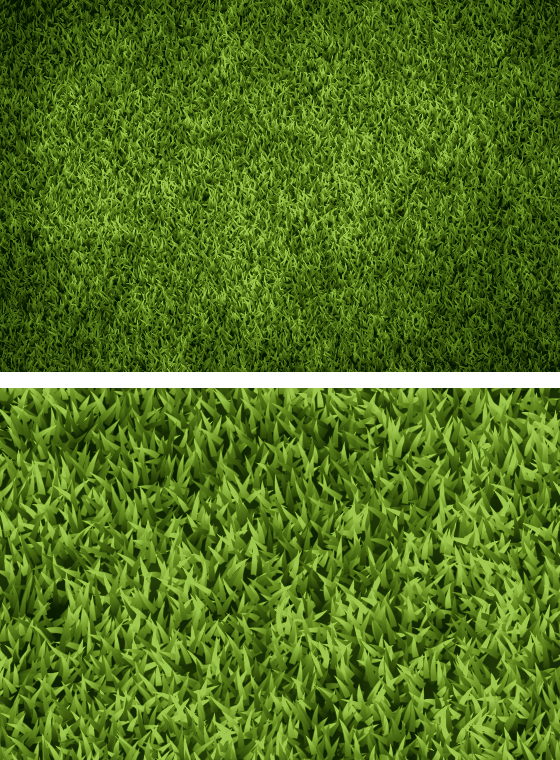
Top, the full canvas; bottom, a detail of the centre.
Give the GLSL for this texture, as a Shadertoy shader.

```glsl
// Lengths are fractions of the canvas height; tones run from 0 (dark) to 1 (light).
const float CELL = 0.010;
const float MIN_LENGTH = 0.014;
const float MAX_LENGTH = 0.028;
const float HALF_WIDTH = 0.0029;
const float MAX_LEAN = 1.7;
const float MAX_BEND = 0.007;
const float GAP_TONE = -0.54;
const float BLADE_TONE = 0.12;
const float BLADE_VARIATION = 0.86;
const float ROOT_TO_TIP = 0.56;
const float CENTRE_TONE = 0.67;
const float VIGNETTE = 0.29;
const float PATCH_TONE = 0.20;
const float CLUMP_TONE = 0.22;
const float TUFT_TONE = 0.20;
const vec2 LIGHT_CENTRE = vec2(0.49, 0.51);

const vec3 GREENS[6] = vec3[6](
    vec3(0.07, 0.15, 0.01), vec3(0.16, 0.26, 0.03),
    vec3(0.24, 0.36, 0.05), vec3(0.32, 0.46, 0.09),
    vec3(0.41, 0.56, 0.13), vec3(0.53, 0.69, 0.23));

vec4 hash4(vec2 p) {
    vec4 q = fract(p.xyxy * vec4(0.1031, 0.1030, 0.0973, 0.1099));
    q += dot(q, q.wzxy + 33.33);
    return fract((q.xxyz + q.yzzw) * q.zywx);
}

float valueNoise(vec2 p) {
    vec2 i = floor(p), f = fract(p);
    f = f * f * (3.0 - 2.0 * f);
    return mix(mix(hash4(i).x, hash4(i + vec2(1, 0)).x, f.x),
               mix(hash4(i + vec2(0, 1)).x, hash4(i + vec2(1, 1)).x, f.x), f.y);
}

// Returns coverage and position along a curved, tapering blade.
vec2 blade(vec2 d, float angle, float len, float bend, float blur) {
    vec2 axis = vec2(sin(angle), cos(angle));
    float along = dot(d, axis) / len;
    float t = clamp(along, 0.0, 1.0);
    float side = abs(dot(d, vec2(axis.y, -axis.x)) - bend * t * t);
    float width = HALF_WIDTH * (1.0 - t * t);
    float cover = 1.0 - smoothstep(-blur, blur, side - width);
    float ends = smoothstep(-blur, blur, along * len)
               * (1.0 - smoothstep(-blur, blur, (along - 1.0) * len));
    return vec2(cover * ends, t);
}

// Paints far rows first so that nearer blades overlap them.
float grassDetail(vec2 p, float blur) {
    vec2 home = floor(p / CELL);
    float tone = GAP_TONE;
    for (int row = 1; row >= -3; row--) {
        for (int column = -3; column <= 3; column++) {
            for (int layer = 0; layer < 2; layer++) {
                vec2 id = home + vec2(column, row);
                vec2 seed = id + float(layer) * vec2(317.0, 191.0) + 11.0;
                vec4 place = hash4(seed);
                vec4 form = hash4(seed + vec2(71.0, 523.0));
                vec2 root = (id + place.xy) * CELL;
                float angle = (place.z + place.w - 1.0) * MAX_LEAN;
                float len = mix(MIN_LENGTH, MAX_LENGTH, form.x);
                float bend = (form.y * 2.0 - 1.0) * MAX_BEND;
                vec2 hit = blade(p - root, angle, len, bend, blur);
                float shade = BLADE_TONE + (form.z - 0.5) * BLADE_VARIATION
                            + (hit.y - 0.5) * ROOT_TO_TIP;
                tone = mix(tone, shade, hit.x);
            }
        }
    }
    return tone;
}

vec3 greenRamp(float tone) {
    float x = clamp(tone, -0.12, 1.15) * 5.0;
    int i = int(clamp(floor(x), 0.0, 4.0));
    return max(mix(GREENS[i], GREENS[i + 1], x - float(i)), 0.0);
}

void mainImage(out vec4 fragColor, in vec2 fragCoord) {
    vec2 p = fragCoord / iResolution.y;
    float blur = max(0.65 / iResolution.y, 0.0008);

    // Broad lighting with soft patches, clumps and tufts
    vec2 q = (fragCoord / iResolution.xy - LIGHT_CENTRE) * 2.0;
    float light = CENTRE_TONE - VIGNETTE * dot(q, q);
    light += (valueNoise(p * 4.5 + 5.0) - 0.5) * PATCH_TONE;
    light += (valueNoise(p * 15.0 + 40.0) - 0.5) * CLUMP_TONE;
    float tuft = (valueNoise(p * 38.0 + 90.0) - 0.5) * TUFT_TONE;

    // Blade contrast fades in the dim corners
    float detail = (grassDetail(p, blur) + tuft) * (0.65 + 0.7 * light);
    fragColor = vec4(greenRamp(light + detail), 1.0);
}
```
